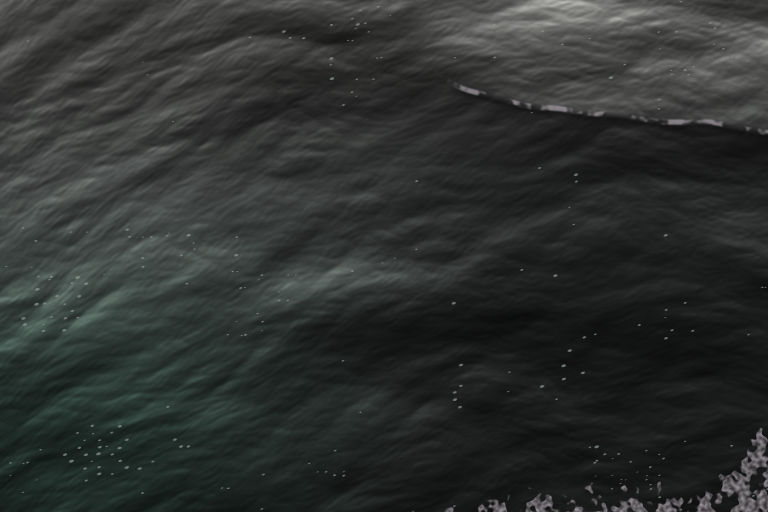
This texture is drawn by a Shadertoy shader. Its source:

```glsl
// Dark open sea seen from above: crossing ridged-noise ripples are shaded by
// their slope over a broad light gradient, with one breaking crest,
// scattered foam flecks and a lacy wash along the lower right border.

const vec3  NEUTRAL_TINT = vec3(0.96, 1.02, 0.99);
const vec3  GREEN_TINT   = vec3(0.76, 1.08, 0.96);
const vec3  SKY_TINT     = vec3(1.01, 1.01, 0.99);
const vec3  FOAM_COLOR   = vec3(0.70, 0.67, 0.70);
const vec3  FLECK_COLOR  = vec3(0.56, 0.60, 0.58);
const float GLARE          = 0.22;   // extra light behind the crest
const float RIPPLE_CONTRAST = 0.24;
const float SWELL_CONTRAST  = 0.38;
const float RIPPLE_STRETCH  = 0.40;  // lower is longer ripples
const float SLOPE_STEP      = 0.003;
const int   OCTAVES         = 7;

vec2 hash2(vec2 c) {
    vec3 a = fract(c.xyx * vec3(0.1031, 0.1030, 0.0973));
    a += dot(a, a.yzx + 33.33);
    return fract((a.xx + a.yz) * a.zy);
}

vec2 gradientAt(vec2 c) {
    float angle = 6.2832 * hash2(c + 200.0).x;
    return vec2(cos(angle), sin(angle));
}

// Gradient noise, about -0.7 to 0.7
float noise(vec2 p) {
    vec2 c = floor(p), f = p - c;
    vec2 w = f * f * f * (f * (f * 6.0 - 15.0) + 10.0);
    vec2 e = vec2(1.0, 0.0);
    float low  = mix(dot(gradientAt(c), f), dot(gradientAt(c + e), f - e), w.x);
    float high = mix(dot(gradientAt(c + e.yx), f - e.yx),
                     dot(gradientAt(c + 1.0), f - 1.0), w.x);
    return mix(low, high, w.y);
}

mat2 turn(float a) {
    return mat2(cos(a), sin(a), -sin(a), cos(a));
}

// Bends the water so ripples climb on the left and level out on the right
vec2 bend(vec2 p) {
    return vec2(p.x, p.y - 0.45 * p.x + 0.16 * p.x * p.x);
}

float rippleHeight(vec2 p) {
    p = bend(p);
    p += 0.045 * vec2(noise(p * 3.0), noise(p * 3.0 + 17.0));
    float height = 0.0, freq = 3.0, steepness = 1.0;
    for (int i = 0; i < OCTAVES; i++) {
        float k = float(i);
        vec2 q = turn(0.25 * sin(k * 2.1)) * p * freq * vec2(RIPPLE_STRETCH, 1.0);
        float n = noise(q + k * 13.7);
        height -= steepness / freq * sqrt(n * n + 0.006);
        freq *= 1.9;
        steepness *= 0.88;
    }
    return height;
}

float crestLine(float x) {
    float rise = 0.036 * exp(-14.0 * (max(x, 0.8) - 0.87));
    return 0.795 - 0.1 * (x - 1.0) + rise + 0.014 * noise(vec2(x * 9.0, 4.0));
}

// Broad light: bright left, dark lower right, glare behind the crest
float baseLight(vec2 p, float u, float aboveCrest) {
    float left  = mix(0.135, 0.27, smoothstep(0.0, 0.6, p.y));
    float right = mix(0.085, 0.135, p.y);
    float edge  = mix(0.15, 0.012, smoothstep(0.8, 1.0, p.x));
    float glare = smoothstep(-edge, edge, aboveCrest)
                * (0.6 + 0.4 * smoothstep(0.0, 0.22, aboveCrest));
    return mix(left, right, smoothstep(0.0, 0.9, u))
         + GLARE * glare * smoothstep(0.25, 0.75, u);
}

// Small foam flecks, one per cell, gathered in clusters
float flecks(vec2 p, float cells, float pixel) {
    vec2 g = p * cells, c = floor(g);
    vec2 pick = hash2(c + cells), place = hash2(c + cells + 71.0);
    float region = 0.12 + 0.88 * (1.0 - smoothstep(0.3, 0.55, p.y));
    float chance = 0.35 * region * smoothstep(0.12, 0.5, noise(c / cells * 5.0 + 3.0));
    vec2 d = turn(-0.3) * (g - c - 0.35 - 0.3 * place);
    float radius = mix(0.1, 0.24, pick.y);
    float blur = pixel * cells * 0.7;
    float dotMask = 1.0 - smoothstep(radius - blur, radius + blur, length(d * vec2(0.7, 1.2)));
    return dotMask * step(pick.x, chance);
}

void mainImage(out vec4 fragColor, in vec2 fragCoord) {
    vec2 p = fragCoord / iResolution.y;
    float u = fragCoord.x / iResolution.x;
    float pixel = 1.0 / iResolution.y;
    float aboveCrest = p.y - crestLine(p.x);
    float crestReach = smoothstep(0.84, 0.92, p.x);

    // Water light: gradient, swell and ripple slopes
    vec2 along = SLOPE_STEP * normalize(vec2(-0.3, 1.0));
    float slope = (rippleHeight(p + along) - rippleHeight(p - along)) / (2.0 * SLOPE_STEP);
    float swell = noise(bend(p) * vec2(1.5, 4.5) + 8.0);
    float light = baseLight(p, u, aboveCrest);
    light *= exp(RIPPLE_CONTRAST * slope + SWELL_CONTRAST * swell);
    light *= 1.0 - 0.4 * crestReach * exp(-abs(aboveCrest + 0.008) * 90.0);

    // Water tint
    float green = (1.0 - smoothstep(0.1, 0.65, p.y)) * (1.0 - smoothstep(0.1, 0.65, u));
    vec3 tint = mix(NEUTRAL_TINT, SKY_TINT, smoothstep(0.5, 0.95, p.y));
    vec3 color = light * mix(tint, GREEN_TINT, green);

    // Foam: flecks, crest and lacy wash
    float fine = noise(p * 75.0), coarse = noise(p * 28.0 + 5.0);
    float fleck = max(flecks(p, 75.0, pixel), flecks(p + 0.4, 120.0, pixel));
    color = mix(color, FLECK_COLOR, 0.7 * fleck);
    float patches = smoothstep(-0.1, 0.3, noise(vec2(p.x * 17.0, 2.0)) + 0.5 * fine);
    float crestFoam = crestReach * patches * (1.0 - smoothstep(0.002, 0.008, abs(aboveCrest)));
    color = mix(color, FOAM_COLOR, 0.65 * crestFoam);
    float washEdge = 0.045 * smoothstep(0.75, 1.1, p.x) + 0.15 * smoothstep(1.36, 1.52, p.x);
    float lace = 0.6 * coarse + 0.5 * fine - 0.25 + 9.0 * min(washEdge - p.y, 0.04);
    float wash = smoothstep(0.0, 0.16, lace) * smoothstep(0.72, 0.84, p.x);
    float froth = 0.65 + 0.6 * noise(p * 110.0);
    color = mix(color, FOAM_COLOR * froth, 0.85 * wash);

    fragColor = vec4(clamp(color, 0.0, 1.0), 1.0);
}
```
